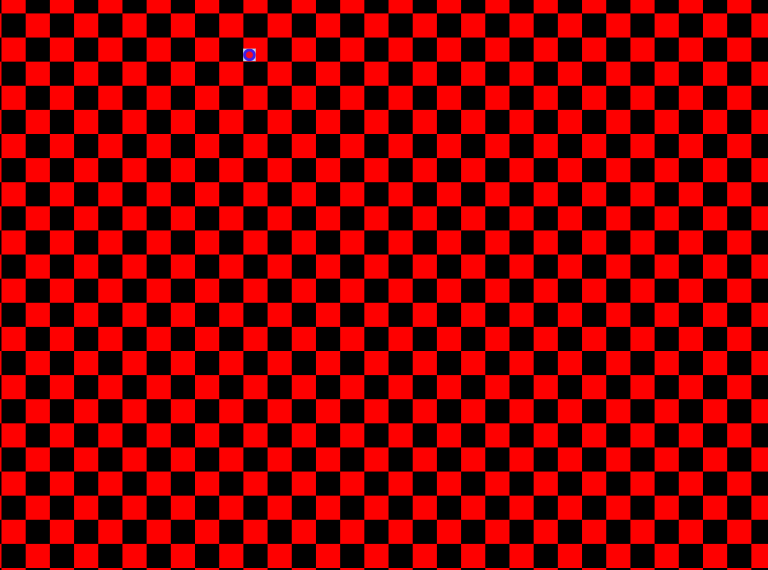
Write a WebGL 2 fragment shader that draws this pattern.

```glsl
#version 300 es
precision highp float;
// Red and black checkerboard that runs off all four sides of the canvas.
// Each axis is a box-filtered square wave; their product gives the squares.
// One red square carries a small pale tile with a blue ring and red centre.

#define CELLS vec2(31.75, 23.64)      // squares across and down
#define OFFSET vec2(0.062, 0.083)     // first grid lines, in squares
#define RED vec3(0.995, 0.0, 0.0)
#define BLACK vec3(0.005, 0.0, 0.0)
#define TILE_CENTRE vec2(10.25, 21.28) // in squares
#define TILE_HALF 0.26                // half width, in squares
#define TILE_PALE vec3(0.72, 0.84, 0.95)
#define TILE_BLUE vec3(0.25, 0.12, 0.90)
#define TILE_RED vec3(0.95, 0.05, 0.15)

uniform vec2 u_resolution;
out vec4 fragColor;

// Alternates between -1 and 1 per square, with edges one pixel wide.
vec2 squareWave(vec2 grid, vec2 pixel) {
    vec2 edgeDistance = abs(mod(grid + 0.5, 2.0) - 1.0) - 0.5;
    return clamp(2.0 * edgeDistance / pixel, -1.0, 1.0);
}

// Coverage of a shape from its signed distance.
float coverage(float dist, float pixel) {
    return clamp(0.5 - dist / pixel, 0.0, 1.0);
}

void main() {
    vec2 grid = gl_FragCoord.xy / u_resolution * CELLS - OFFSET;
    vec2 pixel = CELLS / u_resolution;

    // Checkerboard
    vec2 wave = squareWave(grid, pixel);
    vec3 color = mix(BLACK, RED, 0.5 - 0.5 * wave.x * wave.y);

    // Small tile: pale corners, blue ring, red centre
    vec2 local = grid - TILE_CENTRE;
    float radius = length(local);
    float tileDistance = max(abs(local.x), abs(local.y)) - TILE_HALF;
    vec3 tile = mix(TILE_PALE, TILE_BLUE, coverage(radius - TILE_HALF, pixel.x));
    tile = mix(tile, TILE_RED, coverage(radius - 0.55 * TILE_HALF, pixel.x));
    color = mix(color, tile, coverage(tileDistance, pixel.x));

    fragColor = vec4(color, 1.0);
}
```
